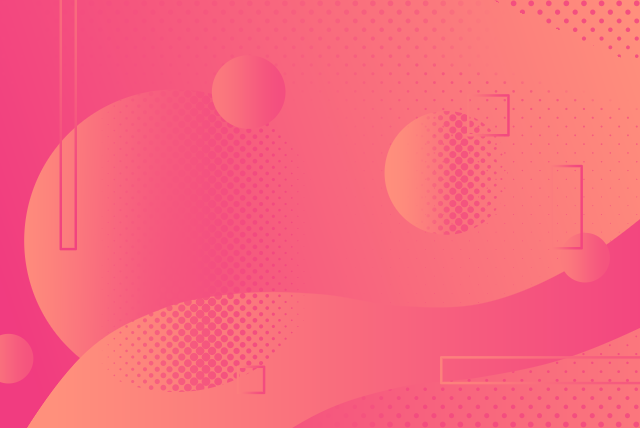
Write a WebGL 2 fragment shader that draws this background.

```glsl
#version 300 es
precision highp float;
// Abstract pink and orange backdrop: flowing waves, gradient discs, halftone dots and thin frames.

uniform vec2 u_resolution;
out vec4 fragColor;

// Palette ends; every layer is a tone from 0 (pink) to 1 (orange)
const vec3 PINK = vec3(0.945, 0.235, 0.500);
const vec3 ORANGE = vec3(1.000, 0.565, 0.485);

// Layout, in units of the canvas height
const float STROKE = 0.0029;
const float FINE_PITCH = 0.0286;
const float WIDE_PITCH = 0.0411;
const vec3 BIG_DISC = vec3(0.410, 0.4375, 0.3535);    // centre, radius
const vec3 MID_DISC = vec3(1.043, 0.596, 0.1445);
const vec3 TOP_DISC = vec3(0.581, 0.785, 0.0860);
const vec3 RIGHT_DISC = vec3(1.367, 0.398, 0.0580);
const vec3 LEFT_DISC = vec3(0.020, 0.162, 0.0580);

// Wave heights at even steps, starting one step left of the canvas
const float KNOT_STEP = 0.1875;
const float UPPER_WAVE[11] = float[11](-0.484, -0.104, 0.164, 0.277, 0.3145, 0.3125,
                                       0.285, 0.291, 0.363, 0.492, 0.668);
const float LOWER_WAVE[11] = float[11](-0.9, -0.7, -0.5, -0.25, -0.084, 0.037,
                                       0.096, 0.119, 0.160, 0.236, 0.336);

float pixelSize;

float fill(float d) {
    return clamp(0.5 - d / pixelSize, 0.0, 1.0);
}

float disc(vec2 p, vec3 shape) {
    return fill(length(p - shape.xy) - shape.z);
}

// Tone running from the left to the right side of a disc
float discTone(vec2 p, vec3 shape, float left, float right) {
    return mix(left, right, smoothstep(-shape.z, shape.z, p.x - shape.x));
}

float frame(vec2 p, vec2 low, vec2 high) {
    vec2 q = abs(p - 0.5 * (low + high)) - 0.5 * (high - low);
    float box = length(max(q, 0.0)) + min(max(q.x, q.y), 0.0);
    return fill(abs(box) - STROKE);
}

// Staggered dots: two square lattices half a pitch apart
float halftone(vec2 p, float pitch, float radius) {
    vec2 a = fract(p / pitch + 0.5) - 0.5;
    vec2 b = fract(p / pitch) - 0.5;
    return fill(min(length(a), length(b)) * pitch - radius);
}

// Catmull-Rom curve through the knots
float waveHeight(float knots[11], float x) {
    float s = clamp(x / KNOT_STEP, 0.0, 7.999);
    int i = int(s);
    float f = fract(s);
    float a = knots[i], b = knots[i + 1], c = knots[i + 2], d = knots[i + 3];
    return b + 0.5 * f * (c - a + f * (2.0 * a - 5.0 * b + 4.0 * c - d
         + f * (3.0 * (b - c) + d - a)));
}

void main() {
    vec2 p = gl_FragCoord.xy / u_resolution.y;
    pixelSize = 1.0 / u_resolution.y;

    // Base gradient
    float tone = clamp(0.03 + 0.58 * p.x + 0.2 * (p.y - 0.5), 0.0, 1.0);

    // Dots shrinking from the top, with a clear diagonal band on the right
    float rightSide = smoothstep(0.7, 1.1, p.x);
    float below = smoothstep(0.0, 0.05, 0.902 - 0.25 * (p.x - 0.94) - p.y);
    float corner = step(1.0 - 0.45 * (p.x - 1.15), p.y);
    float strength = mix(0.3 * smoothstep(0.72, 0.88, p.y), 0.7, rightSide);
    strength *= max(below, 1.0 - smoothstep(0.85, 1.2, p.x));
    float dots = halftone(p - vec2(1.2, 0.992), WIDE_PITCH, 0.0068 * exp(-3.8 * (1.0 - p.y)));
    tone = mix(tone, 0.15, dots * max(strength, 0.9 * corner));

    // Big disc dissolving to the right
    float bigMask = disc(p, BIG_DISC);
    tone = mix(tone, 0.97, bigMask * (1.0 - smoothstep(0.0, 0.49, p.x)));

    // Middle disc with its own halftone
    float midMask = disc(p, MID_DISC);
    tone = mix(tone, 0.97, midMask * (1.0 - smoothstep(0.91, 1.07, p.x)));
    float midRadius = 0.0095 * (1.0 - abs(p.x - 1.075) / 0.125);
    dots = halftone(p - MID_DISC.xy, FINE_PITCH, midRadius) * smoothstep(0.96, 1.07, p.x);
    tone = mix(tone, 0.22, 0.85 * dots * midMask);

    // Waves
    float upper = fill(0.8 * (p.y - waveHeight(UPPER_WAVE, p.x)));
    tone = mix(tone, clamp(1.08 - 0.64 * p.x, 0.0, 1.0), upper);
    float lower = fill(0.9 * (p.y - waveHeight(LOWER_WAVE, p.x)));
    tone = mix(tone, -0.05 + 0.5 * p.x, lower);
    dots = halftone(p - vec2(1.055, 0.029), WIDE_PITCH, 0.007 * exp(-6.0 * p.y));
    tone = mix(tone, 0.12, 0.8 * dots * lower * smoothstep(0.7, 1.0, p.x));

    // Halftone of the big disc, laid over the wave
    float bigRadius = 0.0105 * (1.0 - abs(p.x - 0.475) / 0.25);
    dots = halftone(p - BIG_DISC.xy, FINE_PITCH, bigRadius);
    tone = mix(tone, mix(0.36, 0.12, smoothstep(0.3, 0.65, p.x)), 0.85 * dots * bigMask);

    // Small discs
    tone = mix(tone, discTone(p, TOP_DISC, 0.72, 0.22), disc(p, TOP_DISC));
    tone = mix(tone, discTone(p, RIGHT_DISC, 0.75, 0.28), disc(p, RIGHT_DISC));
    tone = mix(tone, discTone(p, LEFT_DISC, 0.72, 0.28), disc(p, LEFT_DISC));

    // Thin frames
    tone = mix(tone, mix(0.08, 0.55, smoothstep(0.42, 1.0, p.y)),
               frame(p, vec2(0.142, 0.418), vec2(0.177, 1.1)));
    tone = mix(tone, mix(0.75, 0.15, smoothstep(1.09, 1.19, p.x)),
               frame(p, vec2(1.094, 0.684), vec2(1.188, 0.777)));
    tone = mix(tone, mix(0.78, 0.12, smoothstep(1.28, 1.36, p.x)),
               frame(p, vec2(1.289, 0.420), vec2(1.359, 0.612)));
    tone = mix(tone, mix(0.78, 0.18, smoothstep(0.55, 0.62, p.x)),
               frame(p, vec2(0.556, 0.082), vec2(0.617, 0.143)));
    tone = mix(tone, mix(0.82, 0.35, smoothstep(1.03, 1.5, p.x)),
               frame(p, vec2(1.031, 0.105), vec2(1.6, 0.165)));

    fragColor = vec4(mix(PINK, ORANGE, tone), 1.0);
}
```
